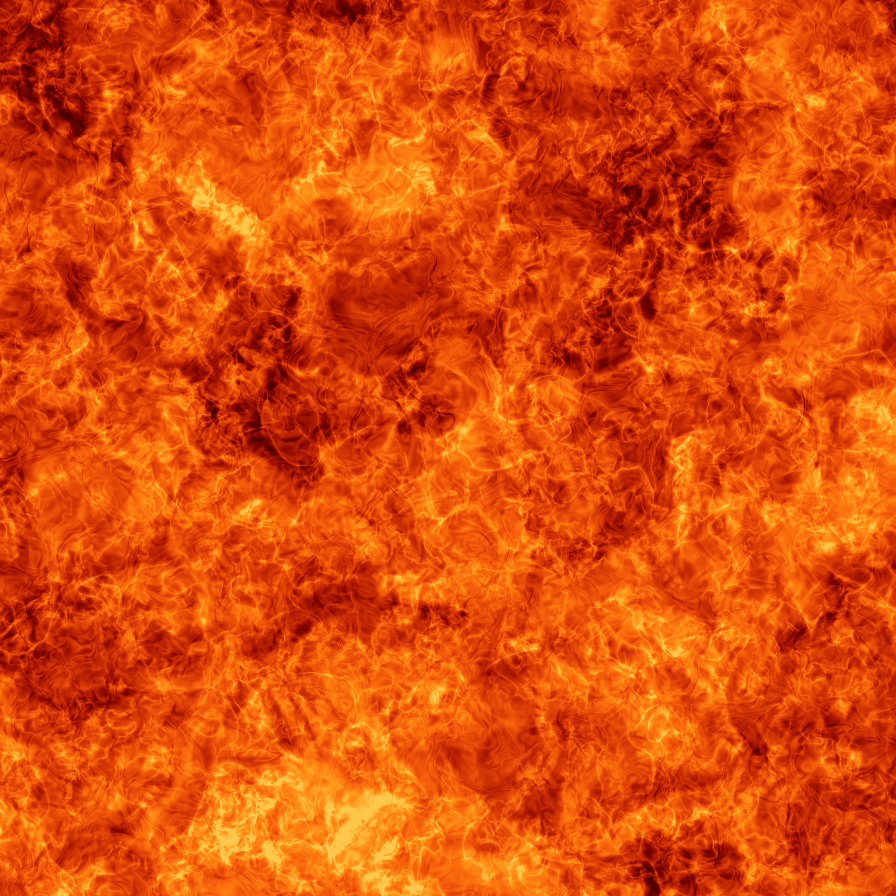
Reproduce this texture procedurally as a Shadertoy shader.

```glsl
float gradDot(vec2 cell, vec2 offset) {
    float angle = 6.2832 * fract(sin(dot(cell, vec2(127.1, 311.7))) * 43758.5);
    return dot(vec2(cos(angle), sin(angle)), offset);
}

float gradientNoise(vec2 p) {
    vec2 i = floor(p), f = p - i;
    vec2 u = f * f * f * (f * (f * 6.0 - 15.0) + 10.0);
    vec2 e = vec2(1.0, 0.0);
    return mix(mix(gradDot(i, f), gradDot(i + e.xy, f - e.xy), u.x),
               mix(gradDot(i + e.yx, f - e.yx), gradDot(i + e.xx, f - e.xx), u.x), u.y);
}

float fbm(vec2 p) {
    float sum = 0.0, amp = 1.0;
    for (int i = 0; i < 5; i++) {
        sum += amp * gradientNoise(p);
        p = mat2(1.6, 1.2, -1.2, 1.6) * p + 13.7;
        amp *= 0.55;
    }
    return sum;
}

// Bends the domain with ever smaller swirls
vec2 swirl(vec2 p, float freq, float strength) {
    vec2 bend = vec2(0.0);
    for (int i = 0; i < 4; i++) {
        vec2 s = (p + 0.5 * bend) * freq + float(i) * 17.3;
        bend += strength / freq * vec2(gradientNoise(s), gradientNoise(s.yx + 41.9));
        freq *= 2.0;
    }
    return p + bend;
}

// Bright thin edge of a flame sheet with a soft glow on one side
float sheetEdge(float n, float sharpness) {
    return 0.65 * exp(-abs(n) * sharpness) + 0.35 * exp(n > 0.0 ? -n * 6.0 : n * sharpness);
}

vec3 fireColor(float heat) {
    vec3 stops[8] = vec3[8](
        vec3(0.30, 0.00, 0.00), vec3(0.51, 0.02, 0.00),
        vec3(0.71, 0.12, 0.01), vec3(0.85, 0.23, 0.02),
        vec3(0.95, 0.35, 0.04), vec3(0.99, 0.47, 0.06),
        vec3(1.00, 0.60, 0.11), vec3(1.00, 0.78, 0.30));
    float x = clamp(heat / 0.76 + 3.25, 0.0, 6.999);
    int i = int(x);
    return mix(stops[i], stops[i + 1], fract(x));
}

void mainImage(out vec4 fragColor, in vec2 fragCoord) {
    vec2 p = fragCoord / min(iResolution.x, iResolution.y);
    vec2 q = swirl(p, 7.0, 0.7);

    // Broad hot and dark regions, then billows inside them
    float region = fbm(q * 3.2 + 5.3);
    float heat = 2.1 * region + 1.5 * fbm(q * vec2(14.0, 11.0) + 23.1);

    // Curled filaments at several sizes, broken into short runs
    float freq = 7.0;
    for (int i = 0; i < 5; i++) {
        float shift = float(i) * 9.7;
        vec2 s = swirl(p + shift, freq * 1.2, 0.95);
        float n = gradientNoise(s * freq * vec2(1.2, 0.85) + shift);
        float presence = smoothstep(-0.2, 0.35, gradientNoise(q * (6.0 + freq * 0.3) + shift));
        heat += 1.8 * presence * (sheetEdge(n, 210.0 / freq) - 0.25);
        freq *= 1.6;
    }

    // Fine wisps that lean with the local flow
    float lean = 2.4 * gradientNoise(p * 5.0 + 31.0);
    vec2 along = vec2(sin(lean), cos(lean));
    vec2 across = vec2(along.y, -along.x);
    vec2 wisp = swirl(p, 16.0, 0.9);
    vec2 grain = vec2(dot(wisp - p, across), dot(wisp - p, along));
    float streak = gradientNoise(p * vec2(70.0, 26.0) + grain * vec2(90.0, 40.0));
    heat += 0.9 * (0.17 - abs(streak)) * 2.0;
    heat += 0.55 * gradientNoise(wisp * vec2(120.0, 75.0) + 8.0);

    fragColor = vec4(fireColor(heat), 1.0);
}
```
